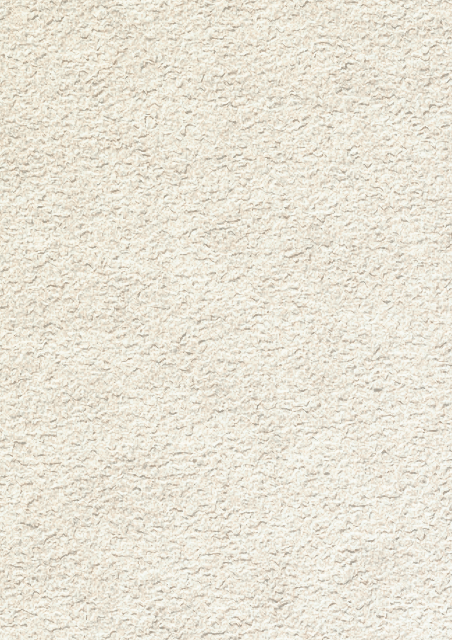
This texture is drawn by a Shadertoy shader. Its source:

```glsl
// Cream boucle fabric: small crimped tufts in loose horizontal rows.
// Rough flat-topped tufts are embossed by light from above, giving short
// broken creases; crisp fibre grain is added and toned by a cream ramp.

const float TAU = 6.2831853;
const int STOPS = 8;

// Tone ramp: each colour sits at the middle of its share of the area.
const float TONE_STOP[STOPS] = float[STOPS](0.0, 0.02, 0.095, 0.24, 0.42, 0.66, 0.90, 1.0);
const vec3 TONE_COLOR[STOPS] = vec3[STOPS](
    vec3(0.67, 0.63, 0.57), vec3(0.75, 0.71, 0.65),
    vec3(0.83, 0.79, 0.73), vec3(0.87, 0.85, 0.79),
    vec3(0.92, 0.88, 0.82), vec3(0.94, 0.93, 0.87),
    vec3(0.96, 0.96, 0.93), vec3(0.985, 0.985, 0.96));

// Integer hash of a lattice cell, 0 to 1.
float hash(vec2 cell, uint seed) {
    uvec2 c = uvec2(ivec2(cell));
    uint h = c.x * 1597334677u ^ c.y * 3812015801u ^ seed * 2798796415u;
    h = (h ^ (h >> 16)) * 2146121005u;
    h = (h ^ (h >> 15)) * 2221713035u;
    h ^= h >> 16;
    return float(h >> 8) / 16777216.0;
}

// Smooth value noise, centred on zero.
float noise(vec2 p, uint seed) {
    vec2 cell = floor(p);
    vec2 w = smoothstep(0.0, 1.0, p - cell);
    float low = mix(hash(cell, seed), hash(cell + vec2(1, 0), seed), w.x);
    float high = mix(hash(cell + vec2(0, 1), seed), hash(cell + vec2(1, 1), seed), w.x);
    return mix(low, high, w.y) - 0.5;
}

// Bend the sheet so that creases wander.
vec2 crimp(vec2 p, float amount) {
    return p + amount * vec2(noise(p * 120.0, 1u), noise(p * vec2(125.0, 70.0), 2u));
}

// Flat-topped tufts with steep frayed rims, nudged into soft rows.
float tuftHeight(vec2 p, vec2 density, float rows, float rim) {
    float wander = 1.2 * noise(p * vec2(55.0, 24.0), 3u);
    float swell = noise(p * density, 4u) + 0.09 * cos(TAU * (p.y * rows + wander));
    swell += 0.38 * noise(p * density * 2.3, 10u);
    return smoothstep(-rim, rim, swell);
}

// Height drop toward the light: lit tops, shaded undersides.
float tuftRelief(vec2 p, vec2 density, float rows, float rim, vec2 stepToLight) {
    return tuftHeight(p - stepToLight, density, rows, rim)
         - tuftHeight(p + stepToLight, density, rows, rim);
}

float loopRelief(vec2 p, vec2 density, vec2 stepToLight) {
    return noise((p - stepToLight) * density, 5u)
         - noise((p + stepToLight) * density, 5u);
}

vec3 toneRamp(float tone) {
    vec3 color = TONE_COLOR[0];
    for (int i = 1; i < STOPS; i++) {
        float span = TONE_STOP[i] - TONE_STOP[i - 1];
        color = mix(color, TONE_COLOR[i], clamp((tone - TONE_STOP[i - 1]) / span, 0.0, 1.0));
    }
    return color;
}

void mainImage(out vec4 fragColor, in vec2 fragCoord) {
    vec2 uv = fragCoord / iResolution.xy;
    vec2 p = fragCoord / iResolution.y + 1.0;
    vec2 cloth = crimp(p, 0.0055);

    // Embossed tufts: creases cut deeper than highlights and break up
    float breaks = noise(p * vec2(60.0, 85.0), 6u) + noise(p * vec2(190.0, 170.0), 11u);
    float depth = max(0.15, 1.0 + 1.2 * breaks);
    float tufts = tuftRelief(cloth, vec2(108.0, 155.0), 88.0, 0.11, vec2(-0.0007, 0.0014));
    tufts *= tufts < 0.0 ? 1.75 * depth : 1.2;

    // Finer loops and crisp fibre grain
    float loops = loopRelief(cloth, vec2(250.0, 280.0), vec2(-0.0007, 0.0010));
    float grain = noise(p * vec2(460.0, 440.0), 7u);
    float patches = noise(p * vec2(14.0, 22.0), 8u) + noise(p * vec2(32.0, 48.0), 12u);
    float light = 0.12 + tufts + 1.7 * loops + 2.3 * grain + 0.5 * patches;
    light += 0.2 * (uv.x - uv.y);

    // Bell-shaped light to evenly spread tone
    float tone = 1.0 / (1.0 + exp(-1.6 * light));
    vec3 color = toneRamp(tone);

    // Peach and grey fibres, and a slow drift from cream to white
    float fibre = noise(p * vec2(270.0, 250.0), 9u);
    color += vec3(0.045, -0.012, -0.045) * fibre * (1.0 - 0.6 * tone);
    color += vec3(0.0, 0.003, 0.018) * (uv.x - uv.y) * 0.7;

    fragColor = vec4(clamp(color, 0.0, 1.0), 1.0);
}
```
